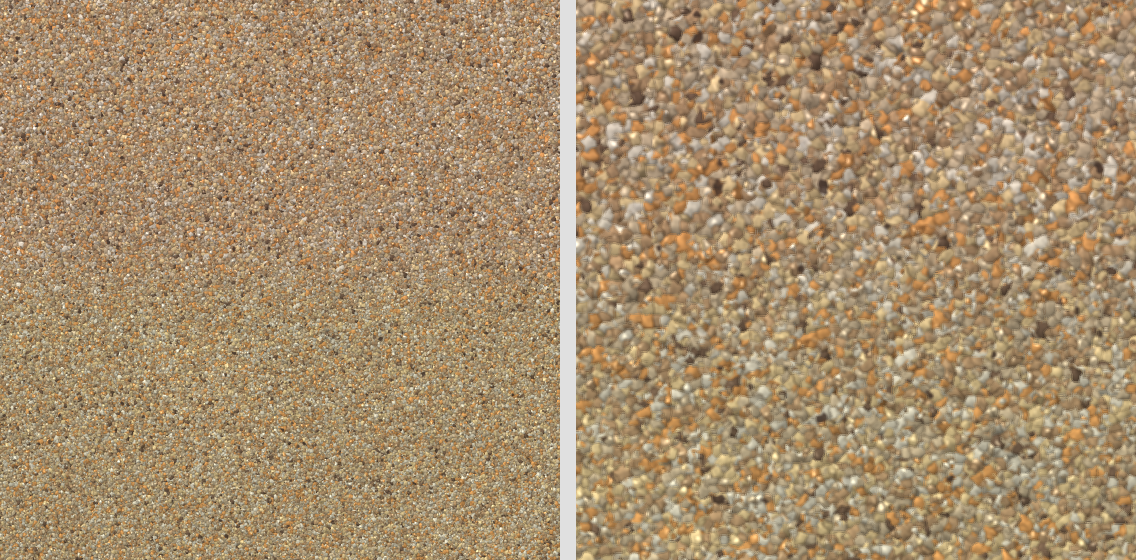
Left, the full canvas; right, a detail of the centre.
Reproduce this texture procedurally as a three.js fragment shader.

```glsl
#define COARSE_GRAINS 150.0
#define FINE_GRAINS 172.0
#define SMALLER 1.7
#define SPECK_CELLS 80.0
#define SPECK_SHARE 0.035
#define GAP_SHADE 0.66
#define GAP_WIDTH 0.42
#define RELIEF 0.32
#define GLINT 0.42
#define GRIT 0.22
#define PATCHINESS 0.045
#define SOFTEN 0.0005

varying vec2 vUv;

vec3 hash3(vec2 cell) {
  vec3 q = fract(cell.xyx * vec3(0.1031, 0.1030, 0.0973));
  q += dot(q, q.yxz + 33.33);
  return fract((q.xxy + q.yzz) * q.zyx);
}

float gradientNoise(vec2 p) {
  vec2 i = floor(p);
  vec2 f = p - i;
  vec2 u = f * f * f * (f * (f * 6.0 - 15.0) + 10.0);
  vec2 e = vec2(0.0, 1.0);
  float a = dot(hash3(i).xy - 0.5, f);
  float b = dot(hash3(i + e.yx).xy - 0.5, f - e.yx);
  float c = dot(hash3(i + e.xy).xy - 0.5, f - e.xy);
  float d = dot(hash3(i + e.yy).xy - 0.5, f - e.yy);
  return 2.0 * mix(mix(a, b, u.x), mix(c, d, u.x), u.y);
}

vec2 rotate(vec2 p, float angle) {
  float c = cos(angle);
  float s = sin(angle);
  return vec2(c * p.x - s * p.y, s * p.x + c * p.y);
}

// Mineral colours, chosen by their share of the grains
vec3 mineral(float pick) {
  if (pick < 0.27) return vec3(0.640, 0.570, 0.470); // tan
  if (pick < 0.48) return vec3(0.595, 0.480, 0.360); // brown
  if (pick < 0.68) return vec3(0.710, 0.620, 0.460); // straw
  if (pick < 0.83) return vec3(0.715, 0.680, 0.615); // quartz
  if (pick < 0.965) return vec3(0.710, 0.505, 0.300); // amber
  return vec3(0.380, 0.300, 0.240);                  // dark
}

// Randomly stretched grains with soft, uneven shade between them
vec3 grains(vec2 p) {
  vec2 home = floor(p);
  float nearest = 8.0;
  float second = 8.0;
  vec2 offset = vec2(0.0);
  vec2 id = home;
  for (int y = -1; y <= 1; y++) {
    for (int x = -1; x <= 1; x++) {
      vec2 cell = home + vec2(float(x), float(y));
      vec3 h = hash3(cell);
      vec2 d = p - cell - 0.5 - 0.95 * (h.xy - 0.5);
      float stretch = mix(0.75, 1.33, h.z);
      vec2 shaped = rotate(d, 6.2832 * h.x) * vec2(stretch, 1.0 / stretch);
      float reach = length(shaped) * mix(0.75, 1.3, h.y);
      if (reach < nearest) {
        second = nearest;
        nearest = reach;
        offset = d;
        id = cell;
      } else {
        second = min(second, reach);
      }
    }
  }
  vec3 h = hash3(id + 417.0);
  float body = smoothstep(-0.05, GAP_WIDTH, second - nearest);
  float depth = clamp(0.55 + 1.3 * gradientNoise(p * 0.8 + 31.0), 0.0, 1.0);
  float light = 1.0 + RELIEF * dot(offset, vec2(-0.5, 0.85));
  vec3 color = mineral(h.x) * mix(0.91, 1.09, h.y) * light;
  vec3 gap = mix(vec3(1.0), GAP_SHADE * vec3(1.02, 0.97, 0.92), depth);
  color *= mix(gap, vec3(1.07), body);
  float shine = smoothstep(0.32, 0.06, length(offset - vec2(-0.1, 0.14)));
  return color + GLINT * shine * smoothstep(0.75, 1.0, h.z) * vec3(1.0, 0.94, 0.82);
}

// Sparse larger grains: dark ones and pale flakes
vec3 addSpecks(vec3 color, vec2 p) {
  vec2 cell = floor(p);
  vec3 h = hash3(cell + 91.0);
  vec3 k = hash3(cell + 733.0);
  vec2 d = rotate(p - cell - mix(vec2(0.35), vec2(0.65), h.xy), 6.2832 * k.x);
  float radius = mix(0.14, 0.32, k.y * k.y);
  float outline = length(d * vec2(0.85, 1.25)) + 0.2 * gradientNoise(p * 4.0);
  float cover = 1.0 - smoothstep(radius - 0.07, radius + 0.06, outline);
  cover *= step(h.z, SPECK_SHARE);
  vec3 tone = k.z < 0.6 ? vec3(0.25, 0.19, 0.16) : vec3(0.78, 0.75, 0.70);
  return mix(color, tone * (1.0 + 0.5 * d.y), 0.85 * cover);
}

vec3 sand(vec2 uv) {
  // Slightly coarser above, finer below, with a ragged transition
  float ragged = 0.1 * gradientNoise(uv * 9.0) + 0.06 * gradientNoise(uv * 70.0);
  vec2 p = uv * mix(FINE_GRAINS, COARSE_GRAINS, step(0.5, uv.y + ragged));
  // Bent outlines, with smaller grains lying over the larger ones
  vec2 bend = vec2(gradientNoise(p * 1.7), gradientNoise(p * 1.7 + 57.0));
  p += 0.4 * bend;
  float overlay = smoothstep(0.0, 0.14, gradientNoise(p * 0.75 + 11.0));
  vec3 color = mix(grains(p), grains(p * SMALLER + 203.0), overlay);
  color = addSpecks(color, uv * SPECK_CELLS);
  color *= 1.0 + GRIT * gradientNoise(uv * 290.0);
  // Broad tonal drift
  float drift = gradientNoise(uv * 4.0) + 0.7 * gradientNoise(uv * 17.0 + 23.0);
  vec3 tint = mix(vec3(0.99, 1.01, 0.98), vec3(1.01, 0.99, 1.0), smoothstep(0.4, 0.6, uv.y));
  return color * tint * (1.0 + PATCHINESS * drift);
}

void main() {
  // Four samples smooth the grain edges
  vec2 e = vec2(SOFTEN, -SOFTEN);
  vec3 color = sand(vUv + e.xx) + sand(vUv + e.xy) + sand(vUv + e.yx) + sand(vUv + e.yy);
  gl_FragColor = vec4(clamp(0.25 * color, 0.0, 1.0), 1.0);
}
```
